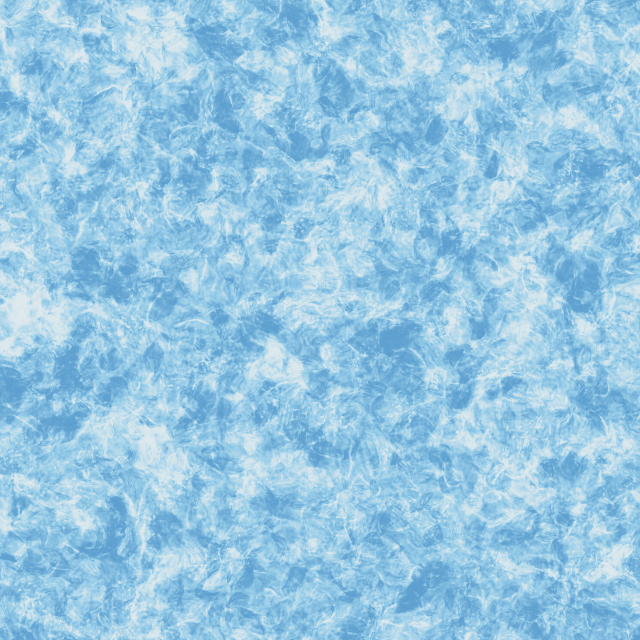
Write a WebGL 2 fragment shader that draws this texture.

```glsl
#version 300 es
precision highp float;

#define LAYERS 5
#define COARSE_CELLS 9.0
#define CELL_GROWTH 1.45
#define FACET_CONTRAST 0.95
#define STREAK_CONTRAST 0.5
#define RIM_GAIN 1.15
#define BLOTCH_GAIN 0.65
#define SPECK_GAIN 0.65
#define BASE_TONE -0.17
#define DEEP_BLUE vec3(0.36, 0.62, 0.81)
#define ICE_BLUE vec3(0.59, 0.80, 0.91)
#define FROST_WHITE vec3(0.87, 0.915, 0.93)

uniform vec2 u_resolution;
out vec4 outColor;

// Three random values per cell from an integer hash
vec3 random3(vec2 cell, int seed) {
    uvec3 v = uvec3(ivec3(ivec2(cell), seed));
    v = v * 1664525u + 1013904223u;
    v.x += v.y * v.z; v.y += v.z * v.x; v.z += v.x * v.y;
    v ^= v >> 16u;
    v.x += v.y * v.z; v.y += v.z * v.x; v.z += v.x * v.y;
    return vec3(v >> 8u) / 16777216.0;
}

float cornerSlope(vec2 cell, vec2 offset) {
    float angle = 6.2832 * random3(cell, 7).x;
    return dot(vec2(cos(angle), sin(angle)), offset);
}

float gradientNoise(vec2 p) {
    vec2 i = floor(p), f = fract(p);
    vec2 u = f * f * f * (f * (f * 6.0 - 15.0) + 10.0);
    vec2 e = vec2(1.0, 0.0);
    float low = mix(cornerSlope(i, f), cornerSlope(i + e, f - e), u.x);
    float high = mix(cornerSlope(i + e.yx, f - e.yx), cornerSlope(i + e.xx, f - e.xx), u.x);
    return mix(low, high, u.y);
}

vec2 noisePair(vec2 p) {
    return vec2(gradientNoise(p), gradientNoise(p + 41.3));
}

// Scattered bent slivers: x = facet tone, y = bright rim
vec2 iceShards(vec2 p, float cells, int seed, float pixel) {
    vec2 q = p * cells;
    vec2 home = floor(q);
    float rimWidth = max(0.0014 * cells + 0.015, 0.7 * pixel * cells);
    float tone = 0.0, rim = 0.0;
    for (int y = -1; y <= 1; y++) {
        for (int x = -1; x <= 1; x++) {
            vec2 cell = home + vec2(x, y);
            vec3 place = random3(cell, seed);
            vec3 look = random3(cell, seed + 50);
            float angle = 6.2832 * place.z;
            float c = cos(angle), s = sin(angle);
            vec2 d = mat2(c, -s, s, c) * (q - cell - place.xy);
            float halfLength = mix(0.5, 0.9, fract(look.z * 13.0));
            float taper = 1.0 - d.x * d.x / (halfLength * halfLength);
            if (taper <= 0.0) continue;

            d.y += (fract(look.y * 11.0) - 0.5) * 0.6 * d.x * d.x;
            float width = mix(0.15, 0.5, look.x) * taper;
            float mask = smoothstep(0.0, 0.09, width - abs(d.y));
            vec2 grainPoint = d * vec2(2.5, 11.0) + place.xy * 60.0;
            float streak = gradientNoise(grainPoint);
            float slope = 0.16 * d.y / (width + 0.05);
            tone += mask * ((look.y - 0.5) * FACET_CONTRAST + streak * STREAK_CONTRAST + slope);

            float offset = (d.y - width) / rimWidth;
            float broken = clamp(0.6 + 1.6 * gradientNoise(vec2(d.x * 4.0, look.z * 90.0)), 0.0, 1.0);
            float strength = look.z * look.z * broken * sqrt(taper);
            rim = max(rim, strength * exp(-offset * offset));
        }
    }
    return vec2(tone, rim);
}

void main() {
    float pixel = 1.0 / min(u_resolution.x, u_resolution.y);
    vec2 p = gl_FragCoord.xy * pixel;

    // Crumple the surface
    vec2 warped = p + 0.014 * noisePair(p * 9.0) + 0.006 * noisePair(p * 36.0 + 13.0);
    warped += 0.002 * noisePair(p * 95.0 + 29.0);

    // Clouded body colour
    float tone = BASE_TONE;
    tone += 0.45 * gradientNoise(p * 4.5 + 3.0);
    tone += 0.45 * gradientNoise(warped * 17.0 + 8.0);
    tone += 0.42 * gradientNoise(warped * 47.0 + 21.0);
    tone += 0.38 * gradientNoise(warped * 110.0 + 5.0);

    // Facets from coarse to fine, keeping the strongest rim
    float cells = COARSE_CELLS, rim = 0.0;
    for (int i = 0; i < LAYERS; i++) {
        vec2 shard = iceShards(warped + float(i) * 0.37, cells, 100 + i * 100, pixel);
        tone += shard.x;
        rim = max(rim, shard.y);
        cells *= CELL_GROWTH;
    }

    // Frost blotches, gathered specks and fine grain
    float grain = gradientNoise(p * 215.0 + 17.0);
    float patches = gradientNoise(warped * 15.0 + 70.0) + 0.4 * gradientNoise(warped * 60.0 + 33.0);
    float blotch = smoothstep(0.28, 0.58, patches + 0.15 * grain);
    float gathered = smoothstep(0.0, 0.35, gradientNoise(p * 13.0 + 90.0));
    float speck = gathered * smoothstep(0.18, 0.42, gradientNoise(p * 185.0 + 51.0));
    tone += RIM_GAIN * rim + BLOTCH_GAIN * blotch + SPECK_GAIN * speck + 0.35 * grain;

    // Soft shoulders keep the extremes inside the palette
    tone = tone / pow(1.0 + pow(abs(tone), 4.0), 0.25);
    vec3 color = mix(ICE_BLUE, tone < 0.0 ? DEEP_BLUE : FROST_WHITE, abs(tone));
    outColor = vec4(color, 1.0);
}
```
